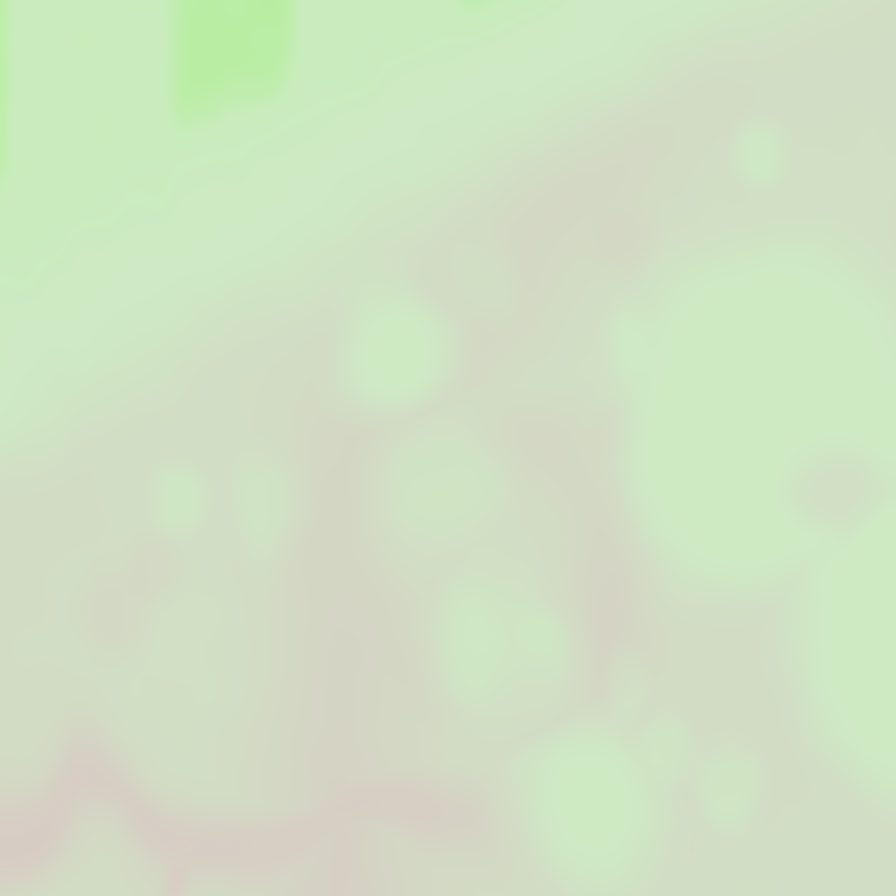
A WebGL 1 fragment shader for this background:

```glsl
precision highp float;
// Soft marbled background of sage, mint and dusty rose, strongly blurred.
// One tone field (0 rose, 1 vivid green) is built from a diagonal mint corner,
// a broad lobe, drifting blobs and pale veins, then mapped to a colour ramp.
uniform vec2 u_resolution;

#define BASE_TONE 0.42
#define CLOUD_AMOUNT 0.20
#define WARP_AMOUNT 0.07
#define WARP_SCALE 5.0
#define VEIN_DEPTH 0.27
#define MINT_TONE 0.73
#define SPOT_GRID 7.0
#define SPOT_SHARE 0.32
#define SPOT_STRENGTH 0.20
#define GRAIN_AMOUNT 0.025

float hash(vec2 p) {
  return fract(sin(dot(p, vec2(127.1, 311.7))) * 43758.5453);
}

float noise(vec2 p) {
  vec2 cell = floor(p), f = fract(p);
  f = f * f * f * (f * (f * 6.0 - 15.0) + 10.0);
  return mix(mix(hash(cell), hash(cell + vec2(1.0, 0.0)), f.x),
             mix(hash(cell + vec2(0.0, 1.0)), hash(cell + 1.0), f.x), f.y);
}

float fbm(vec2 p) {
  return 0.6 * noise(p) + 0.28 * noise(p * 2.1 + 7.3) + 0.12 * noise(p * 4.3 + 3.1);
}

// Gaussian profile, 1 at zero offset
float bell(float offset, float width) {
  float s = offset / width;
  return exp(-s * s);
}

// Elliptical blob with a flat core and a wide soft rim
float blob(vec2 p, vec2 center, vec2 radius) {
  return 1.0 - smoothstep(0.35, 1.5, length((p - center) / radius));
}

// Scattered small upright spots, some lighter and some darker
float spots(vec2 p) {
  vec2 g = p * SPOT_GRID, home = floor(g);
  float sum = 0.0;
  for (int j = -1; j <= 1; j++) {
    for (int i = -1; i <= 1; i++) {
      vec2 cell = home + vec2(float(i), float(j));
      vec2 jitter = vec2(hash(cell + 11.0), hash(cell + 23.0));
      float size = mix(0.12, 0.32, hash(cell + 37.0));
      float present = step(hash(cell + 41.0), SPOT_SHARE);
      float direction = hash(cell + 53.0) < 0.35 ? -0.8 : 1.0;
      sum += present * direction * blob(g, cell + jitter, size * vec2(1.0, 1.3));
    }
  }
  return sum;
}

// Rose and beige channels between the green areas
float veins(vec2 p) {
  float trunkX = 0.38 + 0.4 * smoothstep(0.35, 1.1, p.y);
  float trunk = bell(p.x - trunkX, 0.10) * mix(1.1, 0.8, smoothstep(0.2, 0.6, p.y));
  float streamY = 0.06 + 0.08 * bell(p.x - 0.09, 0.06) + 0.03 * bell(p.x - 0.42, 0.10);
  float stream = bell(p.y - streamY, 0.055) * (1.0 - smoothstep(0.45, 0.65, p.x));
  float arm = 0.8 * bell(length(p - vec2(0.55, 0.36)) - 0.14, 0.06);
  return max(trunk, max(1.3 * stream, arm));
}

// Chain of upright mint blobs drifting down to the right
float chain(vec2 p) {
  float cover = 0.0;
  for (int i = 0; i < 4; i++) {
    float n = float(i);
    float weight = abs(n - 1.5) / 1.5;
    vec2 jitter = vec2(hash(vec2(n, 5.0)), hash(vec2(n, 9.0))) - 0.5;
    vec2 center = vec2(0.43, 0.62) + n * vec2(0.073, -0.172) + 0.03 * jitter;
    vec2 radius = vec2(0.06, 0.085) + 0.008 * n;
    cover = max(cover, mix(0.4, 1.0, weight) * blob(p, center, radius));
  }
  return cover;
}

vec3 ramp(float t) {
  vec3 c = mix(vec3(0.845, 0.795, 0.77), vec3(0.83, 0.84, 0.77), clamp(t / 0.22, 0.0, 1.0));
  c = mix(c, vec3(0.82, 0.87, 0.77), clamp((t - 0.22) / 0.23, 0.0, 1.0));
  c = mix(c, vec3(0.81, 0.915, 0.77), clamp((t - 0.45) / 0.25, 0.0, 1.0));
  c = mix(c, vec3(0.785, 0.925, 0.735), clamp((t - 0.70) / 0.15, 0.0, 1.0));
  return mix(c, vec3(0.715, 0.93, 0.63), clamp((t - 0.85) / 0.15, 0.0, 1.0));
}

void main() {
  vec2 uv = gl_FragCoord.xy / u_resolution;
  vec2 warp = vec2(fbm(uv * WARP_SCALE), fbm(uv * WARP_SCALE + 19.7)) - 0.5;
  vec2 p = uv + WARP_AMOUNT * warp;

  // Muted ground with veins and spots
  float tone = BASE_TONE + CLOUD_AMOUNT * (fbm(uv * 3.0 + 4.2) - 0.5);
  tone -= VEIN_DEPTH * veins(p);
  tone += SPOT_STRENGTH * spots(p);

  // Mint blobs and the broad lobe on the right, with a beige hollow
  float lobe = max(blob(p, vec2(0.86, 0.52), vec2(0.17, 0.19)),
                   blob(p, vec2(1.03, 0.28), vec2(0.13, 0.18)));
  lobe = smoothstep(0.0, 0.8, lobe) * (1.0 - 0.8 * blob(p, vec2(0.94, 0.45), vec2(0.05)));
  tone = mix(tone, MINT_TONE, max(lobe, chain(p)));

  // Diagonal mint corner, deepening away from its edge
  float depth = (p.y - 0.53 - 0.57 * p.x) / 1.15;
  float cornerTone = 0.68 + 0.14 * smoothstep(0.0, 0.2, depth);
  tone = mix(tone, cornerTone, smoothstep(-0.11, 0.04, depth));

  // Vivid patches hanging from the top edge, shorter to the right
  float wave = 0.5 + 0.5 * cos(6.2832 * (uv.x - 0.26) / 0.32);
  float drop = 0.16 - 0.35 * (uv.x - 0.26) + 0.5 * warp.y * 0.1;
  float patches = smoothstep(0.45, 0.8, wave) * smoothstep(0.0, 0.10, uv.y - 1.0 + drop);
  tone += 0.16 * patches;

  tone += GRAIN_AMOUNT * (noise(uv * vec2(34.0, 22.0)) - 0.5);
  gl_FragColor = vec4(ramp(clamp(tone, 0.0, 1.0)), 1.0);
}
```
